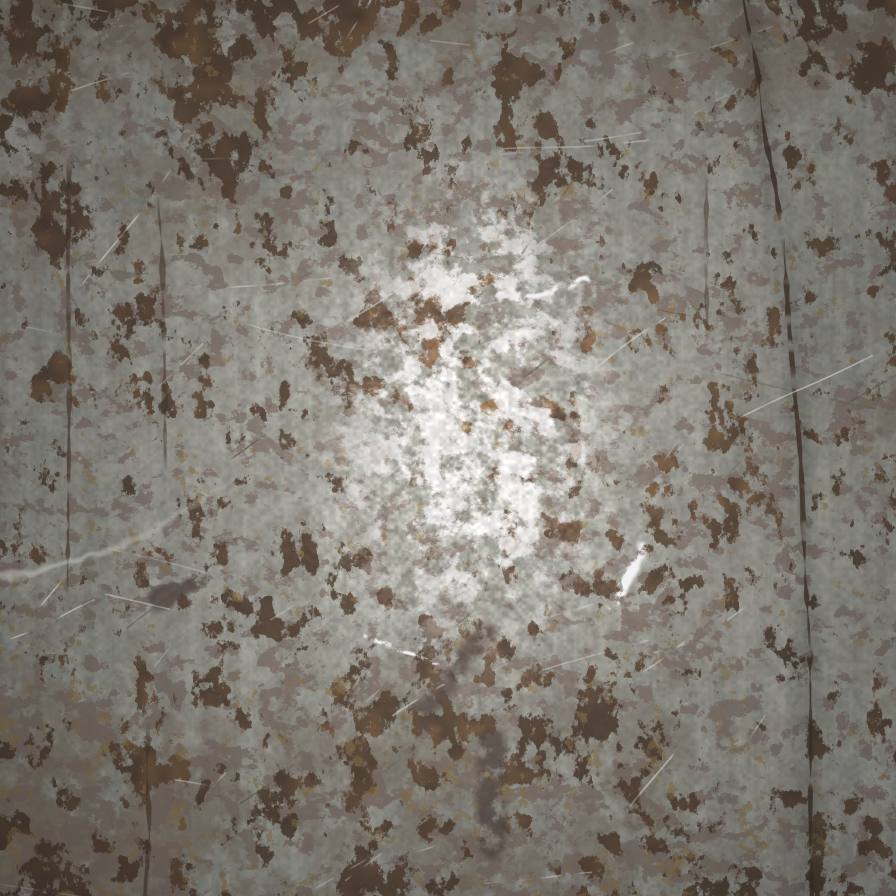
This texture is drawn by a Shadertoy shader. Its source:

```glsl
// Worn grey sheet metal with flaking rust, dark vertical seams, pale scratches
// and a glaring reflection in the middle. Thresholded fbm makes the flakes,
// soft blobs steer where they gather, and a hashed loop strews the scratches.

float hash(vec2 p) {
    return fract(sin(dot(p, vec2(127.1, 311.7))) * 43758.5453);
}

float noise(vec2 p) {
    vec2 i = floor(p), f = fract(p);
    f = f * f * (3.0 - 2.0 * f);
    return mix(mix(hash(i), hash(i + vec2(1, 0)), f.x),
               mix(hash(i + vec2(0, 1)), hash(i + vec2(1, 1)), f.x), f.y);
}

float fbm(vec2 p) {
    float sum = 0.0, amp = 0.44;
    for (int i = 0; i < 5; i++) {
        sum += amp * noise(p);
        p = mat2(0.8, 0.6, -0.6, 0.8) * p * 2.03 + 17.3;
        amp *= 0.6;
    }
    return sum;
}

// Soft elliptical spot, 1 at its centre
float blob(vec2 p, vec2 centre, vec2 radius) {
    vec2 d = (p - centre) / radius;
    return exp(-dot(d, d));
}

float segment(vec2 p, vec2 a, vec2 b) {
    vec2 d = b - a;
    return length(p - a - d * clamp(dot(p - a, d) / dot(d, d), 0.0, 1.0));
}

float stroke(float dist, float width, float px) {
    return 1.0 - smoothstep(width - 0.5 * px, width + px, dist);
}

// Vertical seam at x between two heights, broken and ragged
float seam(vec2 p, float x, float low, float high, float px) {
    float wobble = 0.006 * (noise(vec2(p.y * 14.0, x * 90.0)) - 0.5);
    float ends = smoothstep(low - 0.03, low, p.y) * smoothstep(high + 0.03, high, p.y);
    float width = 0.0035 * noise(vec2(p.y * 60.0, x * 50.0));
    return ends * stroke(abs(p.x - x - wobble), width, px) * smoothstep(0.1, 0.5, noise(p * 70.0));
}

void mainImage(out vec4 fragColor, in vec2 fragCoord) {
    vec2 p = fragCoord / iResolution.xy;
    float px = 1.0 / iResolution.y;
    vec2 warped = p + 0.012 * (vec2(noise(p * 9.0), noise(p * 9.0 + 40.0)) - 0.5);
    vec2 frayed = warped + 0.008 * (vec2(noise(p * 80.0), noise(p * 80.0 + 40.0)) - 0.5);

    // Light falling off from the reflection
    float halo = blob(p, vec2(0.54, 0.52), vec2(0.36, 0.42));
    float glare = blob(p, vec2(0.53, 0.5), vec2(0.15, 0.21));
    float light = 0.83 + 0.24 * halo + 0.13 * glare - 0.3 * dot(p - 0.5, p - 0.5);

    // Brushed metal with cloudy stains and vertical streaks
    float cloud = fbm(p * 6.0);
    float grain = noise(p * 260.0) + noise(p * 140.0 + 9.0) - 1.0;
    vec3 color = vec3(0.605, 0.605, 0.575) * light;
    color *= 1.0 + 0.2 * (cloud - 0.5) + 0.22 * (fbm(p * vec2(70.0, 5.0)) - 0.5) + 0.1 * grain;

    // Where corrosion gathers
    float top = smoothstep(0.82, 1.0, p.y + 0.15 * (cloud - 0.5));
    float foot = smoothstep(0.36, 0.12, p.y + 0.2 * (cloud - 0.5)) * smoothstep(0.92, 0.72, p.x);
    float column = blob(p, vec2(0.53, 0.72), vec2(0.12, 0.1));
    float decay = 0.75 * top + 0.55 * foot + 0.5 * column
                + 0.7 * blob(p, vec2(0.23, 0.8), vec2(0.11, 0.09))
                + 0.8 * blob(p, vec2(0.03, 0.8), vec2(0.04, 0.1))
                + 0.6 * blob(p, vec2(0.02, 0.06), vec2(0.16, 0.14))
                + 0.6 * blob(p, vec2(0.99, 0.53), vec2(0.02, 0.1));

    // Thin brown film, then purple-brown wear, dark flakes and ochre specks
    float film = smoothstep(0.4, 0.66, fbm(warped * 32.0 + 5.0) + 0.15 * decay - 0.04);
    color = mix(color, vec3(0.485, 0.43, 0.37) * light, film * (0.12 + 0.55 * min(decay, 1.0)));
    float wear = smoothstep(0.57, 0.67, fbm(warped * vec2(50.0, 62.0) + 31.0) + 0.1 * decay);
    color = mix(color, vec3(0.5, 0.44, 0.41) * light, 0.75 * wear);
    float flakes = smoothstep(0.63, 0.71, fbm(warped * vec2(44.0, 37.0) + 70.0) + 0.13 * decay
                 + 0.2 * (noise(p * 12.0 + 3.0) - 0.5));
    vec3 rust = mix(vec3(0.3, 0.24, 0.2), vec3(0.5, 0.37, 0.25), noise(p * 60.0) * noise(p * 11.0));
    color = mix(color, rust * (light + 0.3 * glare), 0.88 * flakes);
    float ochre = smoothstep(0.7, 0.77, fbm(p * 60.0 + 90.0) + 0.05 * foot);
    color = mix(color, vec3(0.56, 0.47, 0.31) * light, 0.6 * ochre);

    // Long slanting seam and shorter upright ones
    float slant = 0.905 - 0.075 * pow(p.y, 2.5);
    float seams = seam(p, slant, 0.0, 1.0, px);
    seams = max(seams, 0.8 * seam(p, 0.075, 0.36, 0.8, px));
    seams = max(seams, 0.7 * seam(p, 0.2 - 0.03 * p.y, 0.5, 0.76, px));
    seams = max(seams, 0.8 * seam(p, 0.165, 0.0, 0.17, px));
    seams = max(seams, 0.6 * seam(p, 0.787, 0.64, 0.78, px));
    color = mix(color, vec3(0.31, 0.25, 0.2) * light, 0.85 * seams);
    color *= 1.0 - 0.12 * blob(p, vec2(slant, p.y), vec2(0.018, 1.0));

    // Dark smears below the reflection
    float smear = stroke(segment(frayed, vec2(0.55, 0.06), vec2(0.55, 0.17)), 0.014, 0.008);
    smear = max(smear, stroke(segment(frayed, vec2(0.47, 0.19), vec2(0.54, 0.29)), 0.008, 0.01));
    smear = max(smear, stroke(segment(frayed, vec2(0.18, 0.325), vec2(0.22, 0.35)), 0.01, 0.006));
    color = mix(color, vec3(0.35, 0.3, 0.28) * light, 0.75 * smear * smoothstep(0.3, 0.5, fbm(p * 50.0)));

    // Blown-out bare metal, ragged and speckled
    float bare = smoothstep(0.47, 0.65, fbm(warped * vec2(46.0, 54.0) + 120.0) + 0.11 * glare - 0.03);
    color = mix(color, vec3(0.95, 0.945, 0.945), bare * smoothstep(0.08, 0.85, glare + 0.35 * column) * 0.9);
    color += 0.16 * glare * grain;

    // Scattered scratches, mostly shallow; every fourth one is dark
    for (int i = 0; i < 72; i++) {
        vec2 id = vec2(float(i), 3.7);
        vec2 mid = vec2(hash(id), hash(id + 11.0));
        float angle = 0.35 + 1.3 * (hash(id + 23.0) - 0.5);
        vec2 reach = vec2(cos(angle), sin(angle)) * mix(0.015, 0.1, pow(hash(id + 37.0), 2.0));
        float line = stroke(segment(warped, mid - reach, mid + reach), 0.0006, px);
        line *= smoothstep(0.3, 0.7, noise(p * 55.0 + id)) * mix(0.2, 0.6, hash(id + 51.0));
        color = mix(color, i % 4 == 0 ? vec3(0.33, 0.29, 0.26) : vec3(0.86, 0.86, 0.84), line);
    }

    // Pale sweeping arc and the bright gashes
    float arc = abs(frayed.y - 0.362 - 1.25 * p.x * p.x - 0.05 * p.x);
    color = mix(color, vec3(0.76, 0.76, 0.73), 0.5 * stroke(arc, 0.0025, 0.004) * smoothstep(0.4, 0.05, p.x));
    float gash = stroke(segment(frayed, vec2(0.685, 0.33), vec2(0.715, 0.39)), 0.005, 0.004);
    gash = max(gash, stroke(segment(frayed, vec2(0.59, 0.665), vec2(0.66, 0.685)), 0.002, 0.003));
    gash = max(gash, stroke(segment(frayed, vec2(0.41, 0.29), vec2(0.49, 0.255)), 0.002, 0.003));
    color = mix(color, vec3(0.95), gash * smoothstep(0.4, 0.55, fbm(p * 60.0 + 8.0)));

    fragColor = vec4(clamp(color, 0.0, 1.0), 1.0);
}
```
